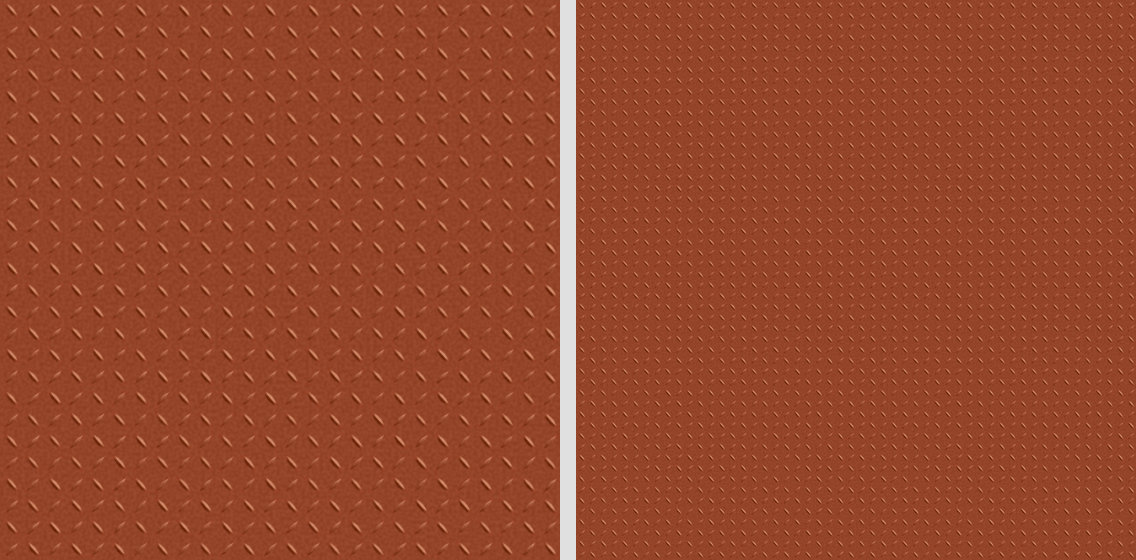
Left, the tile; right, the same tile 2 across and 2 down.
Give the GLSL for this pattern, as a three.js fragment shader.

```glsl
// Rust-brown tread plate: small raised lugs, alternately slanted, lit from the upper right.
varying vec2 vUv;

const float REPEATS = 26.0;          // lugs across and down
const float GRAIN_CELLS = 156.0;     // grain periods across the canvas
const vec2 LIGHT_DIR = vec2(0.64, 0.77);
const vec3 BASE = vec3(0.58, 0.27, 0.16);
const vec3 SHADOW = vec3(0.42, 0.15, 0.04);
const vec3 HIGHLIGHT = vec3(0.81, 0.53, 0.40);
const vec3 RED_TINT = vec3(0.63, 0.25, 0.16);

float hash(vec2 p) {
  vec3 q = fract(vec3(p.xyx) * 0.1031);
  q += dot(q, q.yzx + 33.33);
  return fract((q.x + q.y) * q.z);
}

// Dot of a random unit gradient, wrapped to the period, with the offset
float corner(vec2 cell, vec2 offset, float period) {
  float angle = 6.2832 * hash(mod(cell, period));
  return dot(vec2(cos(angle), sin(angle)), offset);
}

// Tiling gradient noise
float gradientNoise(vec2 p, float period) {
  vec2 i = floor(p);
  vec2 f = p - i;
  vec2 u = f * f * f * (f * (f * 6.0 - 15.0) + 10.0);
  vec2 e = vec2(1.0, 0.0);
  float low = mix(corner(i, f, period), corner(i + e, f - e, period), u.x);
  float high = mix(corner(i + e.yx, f - e.yx, period), corner(i + 1.0, f - 1.0, period), u.x);
  return mix(low, high, u.y);
}

// Height of a pointed ridge lying along a unit axis
float lugHeight(vec2 p, vec2 axis, vec2 halfSize) {
  float along = dot(p, axis) / halfSize.x;
  float across = dot(p, vec2(-axis.y, axis.x)) / halfSize.y;
  return smoothstep(0.0, 1.0, 1.0 - along * along - abs(across));
}

// Relief tone: positive faces the light, negative turns away
float lugTone(vec2 p, vec2 axis, float reach) {
  vec2 halfSize = vec2(0.43, 0.115);
  vec2 shift = LIGHT_DIR * reach;
  return lugHeight(p - shift, axis, halfSize) - 0.9 * lugHeight(p + shift, axis, halfSize);
}

vec3 toneColor(vec3 base, float tone) {
  vec3 lit = mix(base, HIGHLIGHT, clamp(tone, 0.0, 1.0));
  return mix(lit, SHADOW, clamp(-tone, 0.0, 1.0));
}

void main() {
  // Checkerboard of slants
  vec2 grid = vUv * REPEATS;
  vec2 cell = floor(grid);
  vec2 p = fract(grid) - 0.5;
  float falling = mod(cell.x + cell.y, 2.0);
  vec2 axis = mix(vec2(0.70, 0.714), vec2(0.66, -0.751), falling);

  // Slight unevenness from lug to lug
  float variation = hash(cell + 7.0);
  vec2 jitter = vec2(variation, hash(cell + 61.0)) - 0.5;
  p -= vec2(0.04, -0.01) + 0.035 * jitter;

  // Reddish bloom past the tips of each lug
  float along = abs(dot(p, axis));
  float across = dot(p, vec2(-axis.y, axis.x));
  float bloom = smoothstep(0.2, 0.42, along) * (1.0 - smoothstep(0.42, 0.56, along));
  bloom *= exp(-across * across * 70.0);

  // Fine grain over the plate, then the relief
  float grain = gradientNoise(vUv * GRAIN_CELLS, GRAIN_CELLS);
  float tone = lugTone(p, axis, 0.06) * mix(1.05, 1.4, variation);
  vec3 color = mix(BASE, RED_TINT, 0.35 * bloom);
  color = toneColor(color, tone) + 0.045 * grain;
  gl_FragColor = vec4(color, 1.0);
}
```
